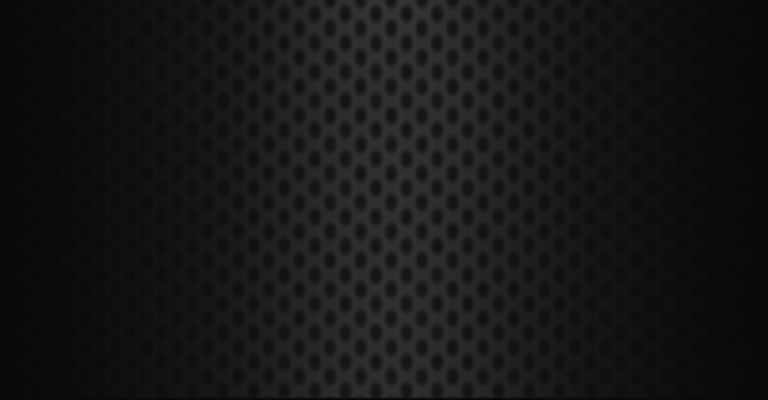
Give the GLSL for this pattern, as a Shadertoy shader.

```glsl
// Dark perforated mesh with staggered oval holes under a soft vertical band of light

const vec2 PITCH = vec2(0.0765, 0.0725);      // full repeat, in canvas heights
const vec2 HOLE_RADII = vec2(0.0182, 0.0260);
const vec2 HOLE_ORIGIN = vec2(0.940, 0.530);

float hash(vec2 p) {
    p = fract(p * vec2(0.1031, 0.1137));
    p += dot(p, p.yx + 33.33);
    return fract((p.x + p.y) * p.x * 17.0);
}

float valueNoise(vec2 p) {
    vec2 cell = floor(p);
    vec2 f = fract(p);
    f = f * f * (3.0 - 2.0 * f);
    float low = mix(hash(cell), hash(cell + vec2(1.0, 0.0)), f.x);
    float high = mix(hash(cell + vec2(0.0, 1.0)), hash(cell + 1.0), f.x);
    return mix(low, high, f.y);
}

// Soft coverage of one rectangular lattice of ovals
float holeLattice(vec2 p, vec2 pitch, vec2 radii, float seed) {
    vec2 cell = floor(p / pitch + 0.5);
    vec2 local = p - cell * pitch;
    float depth = mix(0.92, 1.0, hash(cell + seed));
    return depth * (1.0 - smoothstep(0.35, 1.22, length(local / radii)));
}

// Two lattices offset by half a repeat form the staggered mesh
float staggeredHoles(vec2 p, vec2 pitch, vec2 radii) {
    float even = holeLattice(p, pitch, radii, 40.0);
    float odd = holeLattice(p - 0.5 * pitch, pitch, radii, 90.0);
    return max(even, odd);
}

float lightBand(float x, float center, float spread) {
    float d = (x - center) / spread;
    return exp(-d * d);
}

void mainImage(out vec4 fragColor, in vec2 fragCoord) {
    vec2 uv = fragCoord / iResolution.xy;
    vec2 p = fragCoord / iResolution.y;

    // Broad light with a faint uneven sheen
    float light = lightBand(uv.x, 0.515, 0.20);
    light *= 0.94 + 0.12 * valueNoise(p * 5.0 + 7.0);
    float edge = smoothstep(0.0, 0.22, uv.x) * smoothstep(1.0, 0.78, uv.x);

    // Metal is warm near the lit top and cool in the flanks
    vec3 shade = mix(vec3(0.040, 0.040, 0.043), vec3(0.060, 0.060, 0.066), edge);
    vec3 warmth = mix(vec3(0.122, 0.122, 0.121), vec3(0.140, 0.133, 0.133), uv.y);
    vec3 metal = shade + warmth * light;
    vec3 hollow = shade * 0.88 + vec3(0.030) * light;

    float holes = staggeredHoles(p - HOLE_ORIGIN, PITCH, HOLE_RADII);
    vec3 color = mix(metal, hollow, holes);

    // Thin dark lower rim
    float rim = 1.0 - smoothstep(0.003, 0.008, uv.y);
    color = mix(color, vec3(0.050, 0.032, 0.048), rim);

    fragColor = vec4(color, 1.0);
}
```
